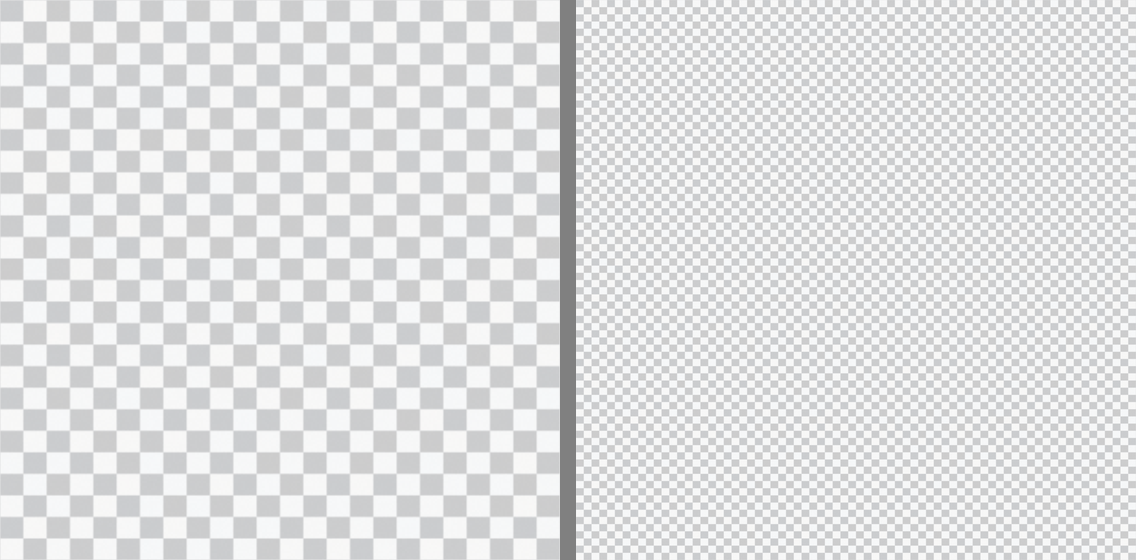
Left, the tile; right, the same tile 3 across and 3 down.
This pattern is drawn by a WebGL 1 fragment shader. Its source:

```glsl
precision highp float;

uniform vec2 u_resolution;

const vec2 CELLS = vec2(24.0, 26.0);      // even counts keep the checks seamless
const float GRAIN_CELLS = 256.0;
const float EDGE_SOFTNESS = 0.0018;       // half width of the blend, in canvas units
const vec3 LIGHT = vec3(0.968, 0.970, 0.971);
const vec3 GRAY = vec3(0.798, 0.801, 0.806);

float hash(vec2 p) {
    vec3 q = fract(vec3(p.xyx) * 0.1031);
    q += dot(q, q.yzx + 33.33);
    return fract((q.x + q.y) * q.z);
}

// Signed random value per cell, wrapping after the given count
float cellNoise(vec2 cell, vec2 count) {
    return hash(mod(cell, count) + 7.0) * 2.0 - 1.0;
}

// 0 on a cell border, 1 inside the cell, per axis
vec2 borderFade(vec2 gridPos, vec2 count, float softness) {
    vec2 f = fract(gridPos);
    vec2 dist = min(f, 1.0 - f) / count;
    return clamp(dist / softness, 0.0, 1.0);
}

void main() {
    vec2 uv = gl_FragCoord.xy / u_resolution;
    vec2 gridPos = uv * CELLS;
    vec2 cell = floor(gridPos);

    // Checks: +1 light, -1 gray, blending through 0 at the borders
    float softness = max(EDGE_SOFTNESS, 0.5 / min(u_resolution.x, u_resolution.y));
    vec2 fade = borderFade(gridPos, CELLS, softness);
    float inside = fade.x * fade.y;
    float parity = 1.0 - 2.0 * mod(cell.x + cell.y, 2.0);
    vec3 color = mix(GRAY, LIGHT, 0.5 + 0.5 * parity * inside);

    // Faint cool or warm tint per cell, and fine grain
    float warmth = cellNoise(cell, CELLS);
    color += vec3(0.004, 0.0, -0.004) * warmth * inside;
    color += 0.003 * cellNoise(floor(uv * GRAIN_CELLS), vec2(GRAIN_CELLS));

    gl_FragColor = vec4(color, 1.0);
}
```
